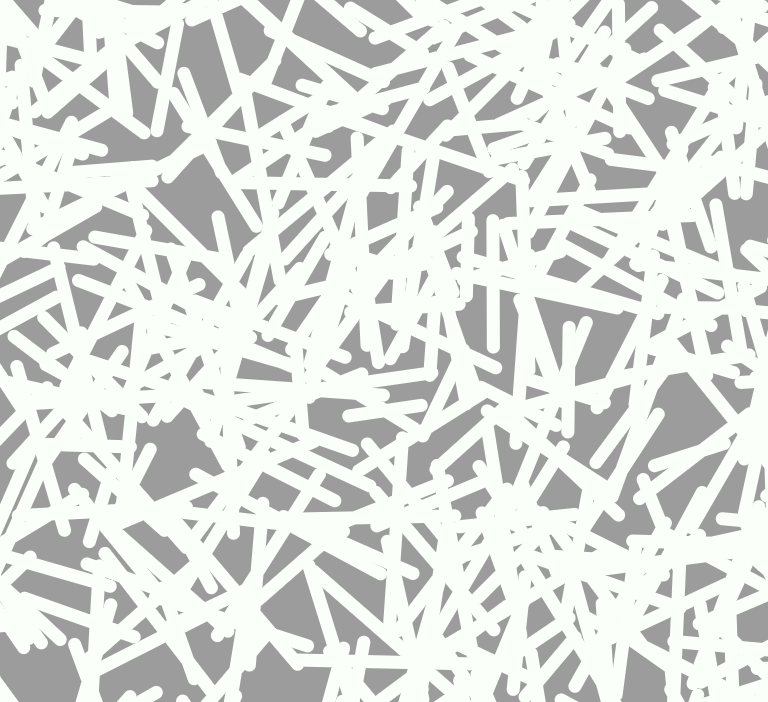
Reproduce this pattern procedurally as a Shadertoy shader.

```glsl
// Pale round-ended sticks scattered in all directions over a flat grey ground.

// Lengths are in units of the canvas height.
const vec3  GROUND_COLOR = vec3(0.61);
const vec3  STICK_COLOR  = vec3(0.98, 1.0, 0.98);
const float STICK_RADIUS = 0.0093;
const float MIN_LENGTH   = 0.10;
const float MAX_LENGTH   = 0.30;
const float CELL_SIZE    = 0.16;   // at least MAX_LENGTH / 2 + STICK_RADIUS
const int   MIN_STICKS   = 3;      // fewest sticks centred in one cell
const int   MAX_STICKS   = 11;     // most sticks centred in one cell
const int   SEED         = 417;
const float PI           = 3.14159265;

// Integer hash: three random values from 0 to 1 for a cell and an index.
vec3 hash3(ivec2 cell, int index) {
    uvec3 v = uvec3(ivec3(cell + SEED, index));
    v = v * 1664525u + 1013904223u;
    v.x += v.y * v.z;
    v.y += v.z * v.x;
    v.z += v.x * v.y;
    v ^= v >> 16u;
    v.x += v.y * v.z;
    v.y += v.z * v.x;
    v.z += v.x * v.y;
    return vec3(v >> 8u) / 16777216.0;
}

// Signed distance to a capsule centred at the origin.
float capsuleDistance(vec2 p, vec2 direction, float halfLength) {
    float along = clamp(dot(p, direction), -halfLength, halfLength);
    return length(p - direction * along) - STICK_RADIUS;
}

// Distance to the nearest stick centred in one cell.
float cellDistance(vec2 p, ivec2 cell) {
    float nearest = 1.0;
    float spread = float(MAX_STICKS - MIN_STICKS + 1);
    int count = MIN_STICKS + int(hash3(cell, 0).x * spread);
    for (int i = 0; i < count; i++) {
        vec3 place = hash3(cell, 2 * i + 1);
        vec3 shape = hash3(cell, 2 * i + 2);
        vec2 center = (vec2(cell) + place.xy) * CELL_SIZE;
        float angle = PI * shape.x;
        float halfLength = 0.5 * mix(MIN_LENGTH, MAX_LENGTH, shape.y);
        vec2 direction = vec2(cos(angle), sin(angle));
        nearest = min(nearest, capsuleDistance(p - center, direction, halfLength));
    }
    return nearest;
}

void mainImage(out vec4 fragColor, in vec2 fragCoord) {
    vec2 p = fragCoord / iResolution.y;
    ivec2 home = ivec2(floor(p / CELL_SIZE));

    // Union of the sticks in this cell and its neighbours
    float d = 1.0;
    for (int y = -1; y <= 1; y++) {
        for (int x = -1; x <= 1; x++) {
            d = min(d, cellDistance(p, home + ivec2(x, y)));
        }
    }

    // Edge smoothed over one pixel
    float coverage = clamp(0.5 - d * iResolution.y, 0.0, 1.0);
    fragColor = vec4(mix(GROUND_COLOR, STICK_COLOR, coverage), 1.0);
}
```
